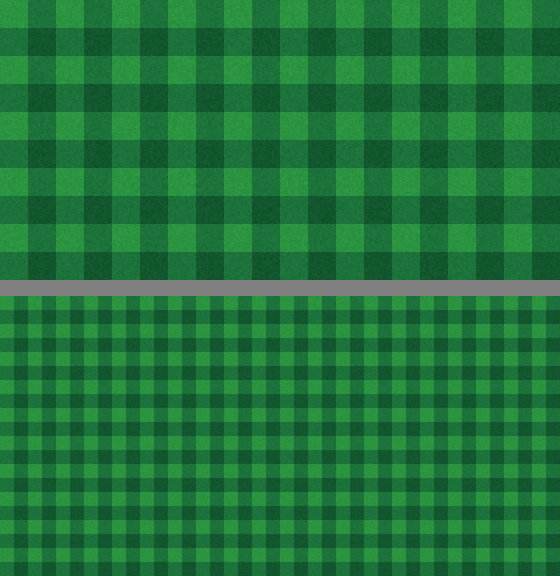
Top: one tile. Bottom: repeated 2 by 2.
Write a Shadertoy shader that draws this pattern.

```glsl
// Green gingham check with a fine felt-like grain, tiling in both directions.

const vec2 REPEATS = vec2(10.0, 5.0);          // checks across and down
const vec3 LIGHT_GREEN = vec3(0.17, 0.58, 0.25);
const vec3 MID_GREEN   = vec3(0.11, 0.45, 0.23);
const vec3 DARK_GREEN  = vec3(0.07, 0.34, 0.18);
const vec2 GRAIN_CELLS = vec2(384.0, 192.0);   // whole numbers, so the grain wraps
const float GRAIN_AMOUNT = 0.055;

float hash(vec2 p) {
    vec3 q = fract(vec3(p.xyx) * 0.1031);
    q += dot(q, q.yzx + 33.33);
    return fract((q.x + q.y) * q.z);
}

// Value noise on a lattice that wraps at the canvas edges
float wrappedNoise(vec2 uv, vec2 cells) {
    vec2 p = uv * cells;
    vec2 i = floor(p);
    vec2 f = fract(p);
    f = f * f * (3.0 - 2.0 * f);
    vec2 a = mod(i, cells);
    vec2 b = mod(i + 1.0, cells);
    return mix(mix(hash(a), hash(vec2(b.x, a.y)), f.x),
               mix(hash(vec2(a.x, b.y)), hash(b), f.x), f.y);
}

// Coverage of the first half of each period, smoothed over one pixel
vec2 firstHalf(vec2 p, vec2 pixel) {
    vec2 fromCentre = abs(fract(p + 0.25) - 0.5);
    return clamp((0.25 - fromCentre) / pixel + 0.5, 0.0, 1.0);
}

void mainImage(out vec4 fragColor, in vec2 fragCoord) {
    vec2 uv = fragCoord / iResolution.xy;

    // Crossing bands: light columns start at the left, dark rows at the bottom
    vec2 band = firstHalf(uv * REPEATS, REPEATS / iResolution.xy);
    float lightColumn = band.x;
    float lightRow = 1.0 - band.y;
    vec3 color = mix(mix(DARK_GREEN, MID_GREEN, lightColumn),
                     mix(MID_GREEN, LIGHT_GREEN, lightColumn), lightRow);

    // Fine grain
    float grain = wrappedNoise(uv, GRAIN_CELLS) - 0.5;
    color += GRAIN_AMOUNT * grain * vec3(0.8, 1.0, 0.8);

    fragColor = vec4(color, 1.0);
}
```
